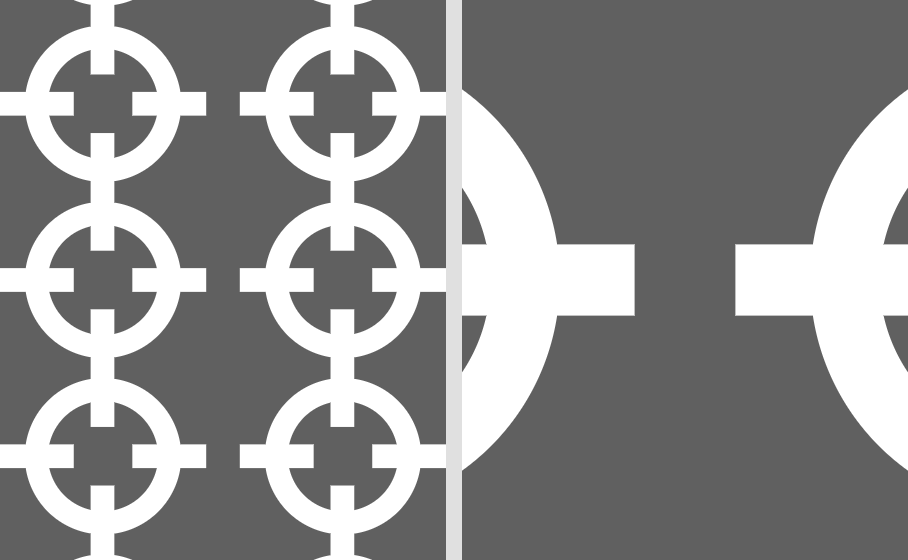
Left: the whole. Right: its middle third, enlarged.
This pattern is drawn by a Shadertoy shader. Its source:

```glsl
// White ring-and-crossbar targets on flat grey, two across and three down.
// Each cell joins a ring with four arms that leave its middle open;
// vertical arms run on to the next row, horizontal arms stop short.

// Lengths are fractions of the canvas height.
#define PERIOD vec2(0.4284, 0.3147)
#define RING_RADIUS 0.1190
#define RING_HALF_WIDTH 0.0207
#define ARM_HALF_WIDTH 0.0212
#define ARM_INNER 0.0523
#define ARM_OUTER 0.1842
#define STEM_SHIFT -0.0010
#define GROUND vec3(0.378)
#define INK vec3(1.0)

float boxDistance(vec2 p, vec2 halfSize) {
    vec2 d = abs(p) - halfSize;
    return length(max(d, 0.0)) + min(max(d.x, d.y), 0.0);
}

// Mirrored pair of arms along the x axis.
float armsDistance(vec2 p) {
    float middle = 0.5 * (ARM_INNER + ARM_OUTER);
    float halfLength = 0.5 * (ARM_OUTER - ARM_INNER);
    return boxDistance(vec2(abs(p.x) - middle, p.y), vec2(halfLength, ARM_HALF_WIDTH));
}

float targetDistance(vec2 p) {
    float ring = abs(length(p) - RING_RADIUS) - RING_HALF_WIDTH;
    float stems = armsDistance(vec2(p.y, p.x - STEM_SHIFT));
    return min(ring, min(armsDistance(p), stems));
}

void mainImage(out vec4 fragColor, in vec2 fragCoord) {
    vec2 p = (fragCoord - 0.5 * iResolution.xy) / iResolution.y;

    // Columns straddle the canvas centre; the middle row sits on it.
    vec2 cell = (fract(p / PERIOD + vec2(0.0, 0.5)) - 0.5) * PERIOD;

    // One-pixel edge smoothing.
    float pixel = 1.0 / iResolution.y;
    float coverage = clamp(0.5 - targetDistance(cell) / pixel, 0.0, 1.0);
    fragColor = vec4(mix(GROUND, INK, coverage), 1.0);
}
```
